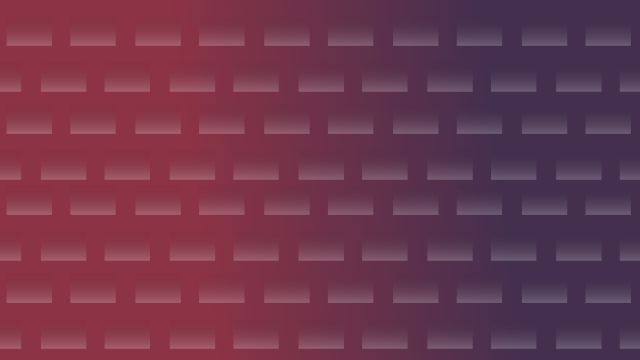
This pattern is drawn by a Shadertoy shader. Its source:

```glsl
const vec3 CRIMSON = vec3(0.55, 0.20, 0.27);
const vec3 PLUM = vec3(0.265, 0.185, 0.31);

const vec2 TILE = vec2(0.1262, 0.086);
const float FIRST_X = 0.0815;      // centre of the first tile
const float COLUMN_PERIOD = 0.3578;
const float COLUMN_STEP = 0.1768;  // second tile of each pair
const float ROW_SHIFT = 0.0952;
const float FIRST_BASE = 0.1273;   // depth of the first row's lower edge
const float ROW_PERIOD = 0.4695;
const float ROW_STEP = 0.1275;
const float ROW_PAIR_STEP = 0.2445;
const int ROWS = 8;

float coverage(float distance, float pixel) {
    return clamp(0.5 - distance / pixel, 0.0, 1.0);
}

// Distance to the nearest band in a repeating series
float repeatedBand(float x, float centre, float width, float period) {
    float local = mod(x - centre + 0.5 * period, period) - 0.5 * period;
    return abs(local) - 0.5 * width;
}

// Slightly tilted sweep from crimson to plum
vec3 backdrop(vec2 uv) {
    float sweep = uv.x + 0.075 * (uv.y - 0.5);
    return mix(CRIMSON, PLUM, clamp((sweep - 0.302) / 0.486, 0.0, 1.0));
}

// Unequal gaps repeat every four rows
float rowBase(int row) {
    return FIRST_BASE + float(row / 4) * ROW_PERIOD
        + float(row & 1) * ROW_STEP
        + float((row / 2) & 1) * ROW_PAIR_STEP;
}

float columnMask(float x, int row, float pixel) {
    float centre = FIRST_X + float(row & 1) * ROW_SHIFT;
    float first = repeatedBand(x, centre, TILE.x, COLUMN_PERIOD);
    float second = repeatedBand(x, centre + COLUMN_STEP, TILE.x, COLUMN_PERIOD);
    return coverage(min(first, second), pixel);
}

// Glow fades upward from dark and clear to pale and translucent
vec3 addTile(vec3 color, float rise, float mask, float pixel) {
    float glow = clamp(1.0 - rise / TILE.y, 0.0, 1.0);
    float alpha = 0.22 * glow * mask * coverage(-rise, pixel);
    return mix(color, vec3(glow), alpha);
}

void mainImage(out vec4 fragColor, in vec2 fragCoord) {
    float pixel = 1.0 / iResolution.y;
    vec2 p = fragCoord * pixel;
    float depth = 1.0 - p.y;
    vec3 color = backdrop(fragCoord / iResolution.xy);

    for (int row = 0; row < ROWS; row++) {
        float mask = columnMask(p.x, row, pixel);
        color = addTile(color, rowBase(row) - depth, mask, pixel);
    }
    fragColor = vec4(color, 1.0);
}
```
